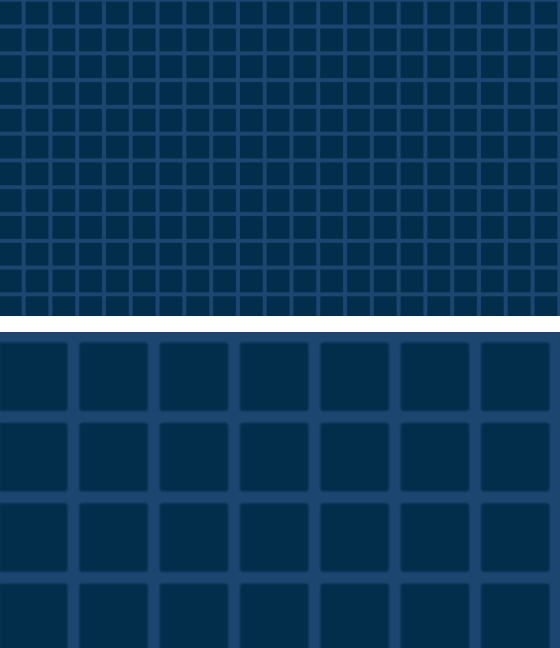
Top, the full canvas; bottom, a detail of the centre.
A WebGL 2 fragment shader for this pattern:

```glsl
#version 300 es
precision highp float;
// A flat grid of dark navy square tiles divided by lighter blue lines.
// Each repeat is one rounded-box distance function, evaluated in a folded
// cell; lengths are fractions of the canvas height.

#define PERIOD      0.08476             // tile spacing
#define LINE_WIDTH  0.0125              // gap between tiles
#define CORNER      0.0035              // tile corner radius
#define SOFTNESS    0.0022              // half-width of the tile edge blend
#define LINE_ORIGIN vec2(0.0748, 0.0685) // one crossing of the lines
#define TILE_COLOR  vec3(0.010, 0.180, 0.295)
#define LINE_COLOR  vec3(0.110, 0.270, 0.440)

uniform vec2 u_resolution;
out vec4 fragColor;

// Signed distance to a rounded box centred on the origin.
float roundedBox(vec2 p, vec2 halfSize, float radius) {
    vec2 q = abs(p) - halfSize + radius;
    return length(max(q, 0.0)) + min(max(q.x, q.y), 0.0) - radius;
}

void main() {
    float pixel = 1.0 / u_resolution.y;
    vec2 p = gl_FragCoord.xy * pixel;

    // Fold the plane into one cell, with the tile at its centre.
    vec2 cell = (fract((p - LINE_ORIGIN) / PERIOD) - 0.5) * PERIOD;

    // Blend from tile to line across a soft edge, never under a pixel wide.
    float d = roundedBox(cell, vec2(0.5 * (PERIOD - LINE_WIDTH)), CORNER);
    float edge = max(SOFTNESS, 0.6 * pixel);
    float line = smoothstep(-edge, edge, d);

    fragColor = vec4(mix(TILE_COLOR, LINE_COLOR, line), 1.0);
}
```
